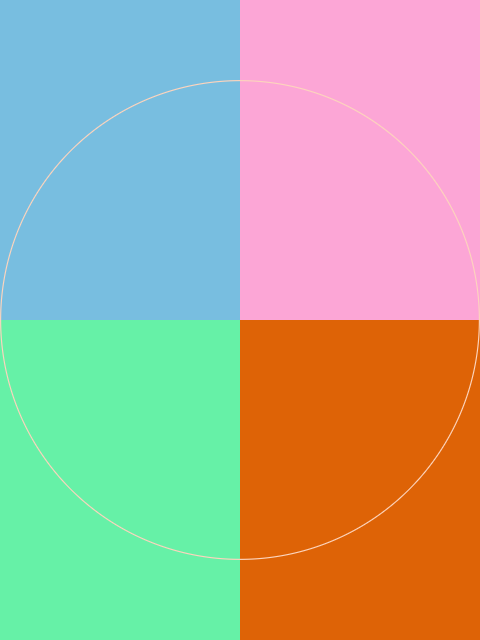
Reproduce this background procedurally as a WebGL 1 fragment shader.

```glsl
precision highp float;
// Four flat colour quadrants crossed by a thin pale ring that spans the width.

uniform vec2 u_resolution;

const vec3 SKY_BLUE = vec3(0.47, 0.745, 0.88);
const vec3 PINK = vec3(0.99, 0.65, 0.84);
const vec3 MINT = vec3(0.40, 0.945, 0.655);
const vec3 ORANGE = vec3(0.87, 0.39, 0.025);
const vec3 PEACH = vec3(0.99, 0.83, 0.74);

const float RING_RADIUS = 0.4987;
const float RING_HALF_WIDTH = 0.0012;

// Antialiased step: 0 below zero, 1 above, one pixel wide.
float edge(float d, float pixel) {
  return clamp(d / pixel + 0.5, 0.0, 1.0);
}

// Blends the four quadrant colours around the centre.
vec3 quadrants(vec2 p, float pixel) {
  float right = edge(p.x, pixel);
  float top = edge(p.y, pixel);
  vec3 lower = mix(MINT, ORANGE, right);
  vec3 upper = mix(SKY_BLUE, PINK, right);
  return mix(lower, upper, top);
}

// Coverage of a circular line with the given radius and half width.
float ring(vec2 p, float radius, float halfWidth, float pixel) {
  float d = abs(length(p) - radius) - halfWidth;
  return edge(-d, pixel);
}

void main() {
  // Centred coordinates, one unit per canvas width.
  vec2 p = (gl_FragCoord.xy - 0.5 * u_resolution) / u_resolution.x;
  float pixel = 1.0 / u_resolution.x;

  vec3 colour = quadrants(p, pixel);
  float line = ring(p, RING_RADIUS, RING_HALF_WIDTH, pixel);
  colour = mix(colour, PEACH, line);

  gl_FragColor = vec4(colour, 1.0);
}
```
